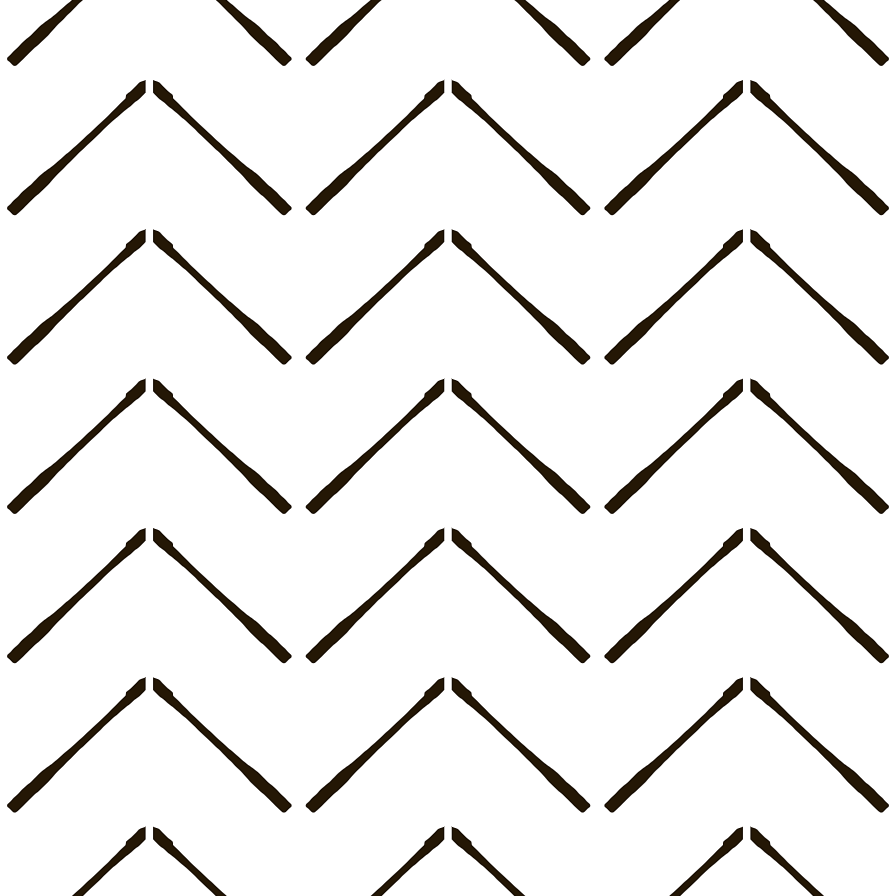
This pattern is drawn by a WebGL 2 fragment shader. Its source:

```glsl
#version 300 es
precision highp float;
// Hand-inked open chevrons: 3 columns by 6 rows of mirrored brush strokes on white.
// Each cell is folded about its middle, then one stroke is measured by its distance
// along and across the axis, with a swelling, ragged half-width on either side.

uniform vec2 u_resolution;
out vec4 fragColor;

// Lengths are in column widths.
const float COLUMNS = 3.0;
const float ROWS = 6.0;
const float TIP_HEIGHT = 0.416;           // tip within its row, from below
const float ROW_MARGIN = 0.07;            // part of the row kept above the tip
const vec2 TIP = vec2(0.0184, 0.0);       // axis start, from the fold
const vec2 DIRECTION = vec2(0.731, 0.683);
const float STROKE_LENGTH = 0.613;
const float HALF_GAP = 0.0125;            // upright cut beside the fold
const float END_ROUNDING = 0.009;
const float THIN = 0.0118;                // half-width of the middle
const float FOOT_SWELL = 0.0085;          // extra half-width at the low end
const float HEAD_SWELL = 0.0092;          // extra half-width near the tip
const float RAGGED = 0.0034;              // edge roughness
const float RAGGED_SCALE = 52.0;          // bumps per column width
const float RIM = 0.0045;                 // darker band inside the edge
const vec3 PAPER = vec3(1.0);
const vec3 INK = vec3(0.14, 0.09, 0.02);
const vec3 INK_RIM = vec3(0.08, 0.04, 0.0);

float hash(float cell, float seed) {
  uint h = uint(int(cell) + 64) * 747796405u + uint(seed) * 2891336453u;
  h = (h ^ (h >> 16)) * 2246822519u;
  h = (h ^ (h >> 13)) * 3266489917u;
  return float((h ^ (h >> 16)) >> 8) / 16777216.0;
}

float noise(float x, float seed) {
  float cell = floor(x);
  return mix(hash(cell, seed), hash(cell + 1.0, seed), smoothstep(0.0, 1.0, x - cell));
}

// Half-width at a place along the stroke, on its upper or lower side.
float halfWidth(float along, bool upper) {
  float seed = upper ? 3.0 : 8.0;
  float foot = 0.45 * smoothstep(0.27, 0.41, along) + 0.55 * smoothstep(0.40, 0.46, along);
  float head = upper
    ? smoothstep(-0.032, 0.004, along)
      * (0.72 * (1.0 - smoothstep(0.060, 0.072, along)) + 0.28 * (1.0 - smoothstep(0.06, 0.17, along)))
    : 0.65 * (1.0 - smoothstep(0.02, 0.16, along));
  float rough = 0.6 * noise(along * RAGGED_SCALE, seed)
              + 0.4 * noise(along * RAGGED_SCALE * 0.4, seed + 1.0) - 0.5;
  float wear = mix(0.5, 1.0, max(foot, head));
  return THIN + FOOT_SWELL * foot + HEAD_SWELL * head + RAGGED * wear * rough;
}

// Signed distance to the stroke; y points down from the tip.
float strokeDistance(vec2 p) {
  vec2 fromTip = p - TIP;
  float along = dot(fromTip, DIRECTION);
  float across = dot(fromTip, vec2(DIRECTION.y, -DIRECTION.x));
  float side = abs(across) - halfWidth(along, across > 0.0);
  float end = along - STROKE_LENGTH + RAGGED * (noise(across * RAGGED_SCALE, 5.0) - 0.5);
  vec2 corner = vec2(side, end) + END_ROUNDING;
  float body = min(max(corner.x, corner.y), 0.0) + length(max(corner, 0.0)) - END_ROUNDING;
  return max(body, HALF_GAP - p.x);
}

void main() {
  vec2 uv = gl_FragCoord.xy / u_resolution;

  // Fold each column and measure each row downward from its tip
  float x = abs(fract(uv.x * COLUMNS) - 0.5);
  float y = fract(TIP_HEIGHT - uv.y * ROWS + ROW_MARGIN) - ROW_MARGIN;
  float d = strokeDistance(vec2(x, y * COLUMNS / ROWS));

  // Ink with a darker rim, edges smoothed over one pixel
  float pixel = COLUMNS / min(u_resolution.x, u_resolution.y);
  float coverage = clamp(0.5 - d / pixel, 0.0, 1.0);
  vec3 ink = mix(INK, INK_RIM, smoothstep(-RIM - 0.5 * pixel, -RIM + 0.5 * pixel, d));
  fragColor = vec4(mix(PAPER, ink, coverage), 1.0);
}
```
